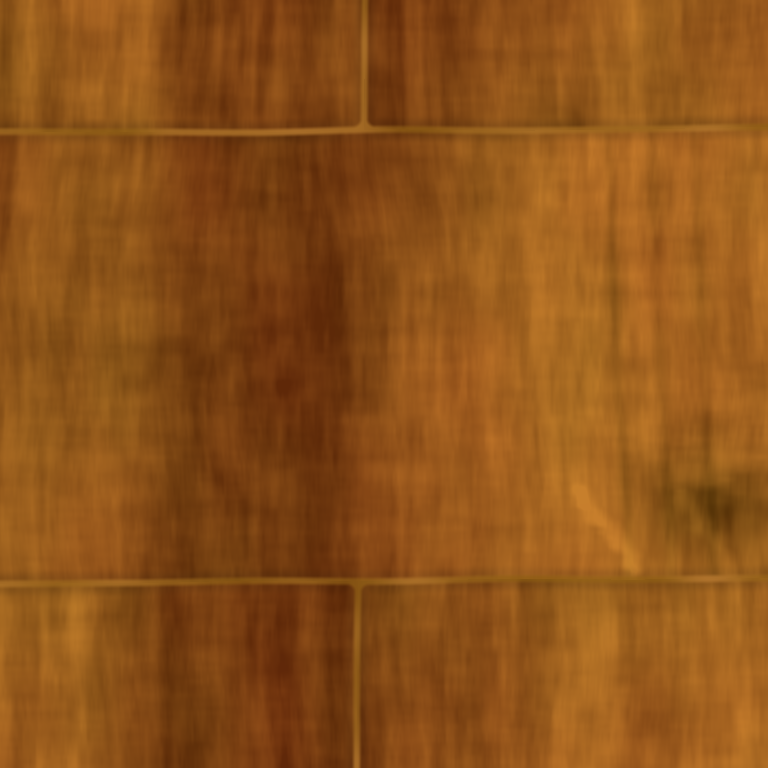
Give the GLSL for this texture, as a WebGL 1 fragment shader.

```glsl
precision highp float;
uniform vec2 u_resolution;

float hash(vec2 p) {
  vec3 q = fract(p.xyx * vec3(0.1031, 0.1030, 0.0973));
  q += dot(q, q.yzx + 33.33);
  return fract((q.x + q.y) * q.z);
}

float noise(vec2 p) {
  vec2 i = floor(p), f = fract(p);
  f = f * f * (3.0 - 2.0 * f);
  return mix(mix(hash(i), hash(i + vec2(1.0, 0.0)), f.x),
             mix(hash(i + vec2(0.0, 1.0)), hash(i + 1.0), f.x), f.y);
}

// Noise centred on zero, summed over three octaves
float grain(vec2 p) {
  float sum = 0.0, amp = 0.55;
  for (int i = 0; i < 3; i++) {
    sum += amp * (noise(p) - 0.5);
    p = p * 2.03 + 17.3;
    amp *= 0.5;
  }
  return sum;
}

float segment(vec2 p, vec2 a, vec2 b) {
  vec2 ab = b - a;
  return length(p - a - ab * clamp(dot(p - a, ab) / dot(ab, ab), 0.0, 1.0));
}

float roundedBox(vec2 p, vec2 halfSize, float radius) {
  vec2 q = abs(p) - halfSize + radius;
  return length(max(q, 0.0)) + min(max(q.x, q.y), 0.0) - radius;
}

void main() {
  vec2 p = gl_FragCoord.xy / u_resolution;

  // Staggered plank layout with slightly uneven seams
  vec2 plankSize = vec2(1.1, 0.586);
  vec2 laid = p - vec2(0.464 + 0.012 * p.y, 0.244 + 0.006 * (p.x - 0.5));
  laid += 0.004 * (vec2(noise(p.yx * 7.0), noise(p * 6.0)) - 0.5);
  float staggered = mod(floor(laid.y / plankSize.y), 2.0);
  float whole = 1.0 - staggered;
  laid.x += 0.5 * plankSize.x * whole;
  vec2 plank = floor(laid / plankSize);
  vec2 local = (fract(laid / plankSize) - 0.5) * plankSize;
  float edge = roundedBox(local, 0.5 * plankSize, 0.014);

  // Grain: long fibres, fine pores, cross figure and broad stain
  vec2 w = p + 5.0 * plank + 20.0;
  w.x += 0.016 * (noise(w * vec2(4.0, 6.0)) - 0.5);
  float fibre = grain(w * vec2(30.0, 1.8));
  float pores = grain(w * vec2(85.0, 16.0));
  float cross = grain(w * vec2(11.0, 42.0));
  float mottle = grain(w * vec2(17.0, 15.0));
  float stain = grain(w * vec2(4.0, 3.0));

  // Dark heartwood band, drifting sideways along the plank
  float drift = p.x + 0.07 * (0.6 - p.y) + 0.07 * stain;
  float heart = smoothstep(0.14, 0.25, drift) * (1.0 - smoothstep(0.42, 0.7, drift));
  float core = (p.x - 0.42 + 0.1 * stain) / 0.11;
  float tone = 0.62 - 0.38 * heart - 0.13 * exp(-core * core) + 0.3 * stain;
  tone += mix(0.3, 0.62, staggered) * fibre + 0.38 * pores + 0.24 * cross + 0.24 * mottle;
  tone -= staggered * 0.06 * smoothstep(0.4, 0.6, p.x);
  tone += 0.13 * smoothstep(0.66, 0.72, p.x);
  tone -= 0.3 * (1.0 - smoothstep(0.0, 0.045, p.x)) * smoothstep(0.5, 0.9, p.y);

  // Curved figure and dark mineral streaks in the long plank
  vec2 c = p - vec2(0.3 + 0.03 * stain, 0.45);
  float arch = c.x - 1.3 * sqrt(c.y * c.y + 0.002);
  tone += whole * 0.08 * sin(arch * 65.0 + 4.0 * mottle) * exp(-dot(c, c) * 70.0);
  float streaks = 0.0;
  for (int i = 0; i < 3; i++) {
    float k = float(i);
    float off = p.x - 0.805 - 0.058 * k + 0.05 * (p.y - 0.5) - 0.03 * stain;
    streaks += exp(-off * off * 14000.0) * (0.3 + 0.7 * noise(vec2(k * 9.0, p.y * 6.0)));
  }
  tone -= whole * 0.32 * streaks * smoothstep(0.25, 0.4, p.y);

  // Pale flakes beside a mottled dark patch near the lower edge
  vec2 knot = (p - vec2(0.92, 0.34)) * vec2(1.0, 1.4) + 0.06 * vec2(mottle, cross);
  float patchy = whole * exp(-dot(knot, knot) * 120.0);
  tone -= patchy * (0.42 - 0.7 * mottle);
  vec2 bent = p + 0.035 * vec2(mottle, cross);
  for (int i = 0; i < 2; i++) {
    vec2 start = vec2(0.76, 0.36) + vec2(0.125, -0.01) * float(i);
    float d = segment(bent, start, start + vec2(0.065, -0.095));
    tone += whole * (0.27 - 0.08 * float(i)) * (1.0 - smoothstep(0.0, 0.018, d));
  }

  // Amber ramp, redder in the heartwood and olive in places
  tone = clamp(tone, -0.08, 1.1);
  vec3 wood = mix(vec3(0.385, 0.19, 0.04), vec3(0.75, 0.465, 0.16), tone);
  float olive = 0.7 * grain(w * vec2(8.0, 4.0) + 40.0) - 0.22 * heart + 0.1;
  olive += 0.35 * patchy + 0.2 * whole * streaks;
  wood += olive * vec3(-0.06, 0.035, -0.01);

  // Shaded plank edges and worn golden seams
  wood *= 1.0 - 0.1 * smoothstep(-0.02, -0.006, edge);
  float wear = noise(p * vec2(13.0, 17.0));
  vec3 gold = mix(vec3(0.54, 0.36, 0.06), vec3(0.7, 0.46, 0.18), wear);
  float seam = smoothstep(-0.0075, -0.001, edge);
  gl_FragColor = vec4(mix(wood, gold, seam * (0.6 + 0.3 * wear)), 1.0);
}
```
